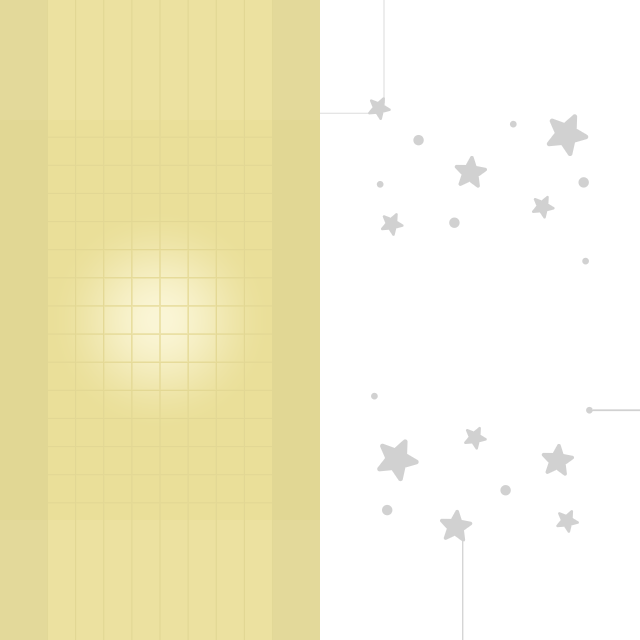
A Shadertoy shader for this background:

```glsl
const float CELL = 0.04395;

// Antialiased coverage of a signed distance
float cover(float d) {
    return clamp(0.5 - d * iResolution.y, 0.0, 1.0);
}

float segment(vec2 p, vec2 a, vec2 b) {
    vec2 ab = b - a;
    return length(p - a - ab * clamp(dot(p - a, ab) / dot(ab, ab), 0.0, 1.0));
}

// Five-pointed star with rounded tips, turned clockwise
float roundedStar(vec2 p, float radius, float turn) {
    const float WEDGE = 0.6283185;
    float a = abs(mod(atan(p.x, p.y) - turn + WEDGE, 2.0 * WEDGE) - WEDGE);
    p = length(p) * vec2(sin(a), cos(a));
    float tip = 0.9 * radius;
    vec2 edge = 0.46 * vec2(sin(WEDGE), cos(WEDGE)) - vec2(0.0, 1.0);
    p.y -= tip;
    float h = clamp(dot(p, edge) / dot(edge, edge), 0.0, tip);
    return length(p - edge * h) * sign(p.y * edge.x - p.x * edge.y) - 0.11 * radius;
}

// Yellow panel: bands, central glow and grid
vec3 panel(vec2 p) {
    vec2 q = p - vec2(0.25, 0.5);
    float middle = cover(abs(q.y) - 0.3125);
    float column = cover(abs(q.x) - 4.0 * CELL);
    vec3 side = mix(vec3(0.890, 0.851, 0.602), vec3(0.882, 0.843, 0.580), middle);
    vec3 centre = mix(vec3(0.925, 0.884, 0.629), vec3(0.918, 0.875, 0.600), middle);
    float glow = 1.0 - smoothstep(0.0, 0.175, length(q));
    centre = mix(centre, vec3(0.982, 0.962, 0.838), glow);

    float vertical = cover(abs(fract(q.x / CELL + 0.5) - 0.5) * CELL - 0.0009);
    float horizontal = cover(abs(fract(q.y / CELL) - 0.5) * CELL - 0.0009) * middle;
    vec3 gridColor = mix(vec3(0.885, 0.843, 0.580), vec3(0.885, 0.835, 0.545), glow);
    centre = mix(centre, gridColor, max(vertical, horizontal));
    return mix(side, centre, column);
}

// White side: thin rules, dots and stars
vec3 starField(vec2 p) {
    // Each star: position, radius, turn
    const vec4 STARS[10] = vec4[10](
        vec4(0.592, 0.831, 0.0185, 0.46), vec4(0.885, 0.790, 0.0340, 0.44),
        vec4(0.735, 0.730, 0.0262, 0.10), vec4(0.848, 0.677, 0.0185, 0.46),
        vec4(0.612, 0.650, 0.0185, 0.46), vec4(0.620, 0.282, 0.0340, 0.44),
        vec4(0.742, 0.316, 0.0185, 0.46), vec4(0.871, 0.280, 0.0262, 0.10),
        vec4(0.712, 0.177, 0.0262, 0.10), vec4(0.886, 0.186, 0.0185, 0.46));
    // Each dot: position, radius
    const vec3 DOTS[10] = vec3[10](
        vec3(0.654, 0.781, 0.0081), vec3(0.802, 0.806, 0.0052),
        vec3(0.594, 0.712, 0.0052), vec3(0.912, 0.715, 0.0081),
        vec3(0.710, 0.652, 0.0081), vec3(0.915, 0.592, 0.0052),
        vec3(0.585, 0.381, 0.0052), vec3(0.921, 0.359, 0.0052),
        vec3(0.605, 0.203, 0.0081), vec3(0.790, 0.234, 0.0081));

    float faint = min(segment(p, vec2(0.600, 0.84), vec2(0.600, 1.1)),
                      segment(p, vec2(0.4, 0.823), vec2(0.585, 0.823)));
    float shape = min(segment(p, vec2(0.921, 0.359), vec2(1.1, 0.359)) - 0.0014,
                      segment(p, vec2(0.723, -0.1), vec2(0.723, 0.157)) - 0.0010);
    for (int i = 0; i < 10; i++) {
        shape = min(shape, roundedStar(p - STARS[i].xy, STARS[i].z, STARS[i].w));
        shape = min(shape, length(p - DOTS[i].xy) - DOTS[i].z);
    }
    vec3 color = mix(vec3(1.0), vec3(0.88), cover(faint - 0.0009));
    return mix(color, vec3(0.82), cover(shape));
}

void mainImage(out vec4 fragColor, in vec2 fragCoord) {
    vec2 p = fragCoord / iResolution.xy;
    fragColor = vec4(mix(starField(p), panel(p), cover(p.x - 0.5)), 1.0);
}
```
